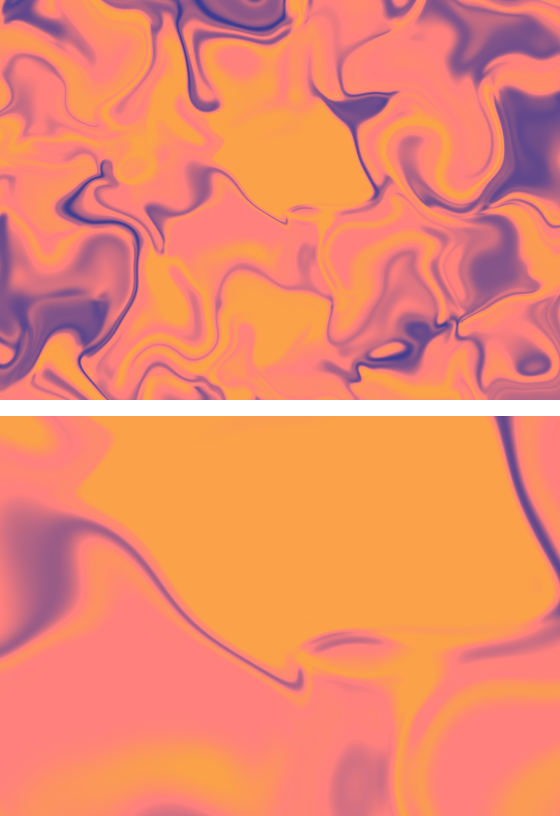
Top: the whole. Bottom: its middle third, enlarged.
Give the GLSL for this texture, as a Shadertoy shader.

```glsl
// Marbled swirls of orange and pink paint, folded into indigo creases.

const vec3 ORANGE = vec3(0.98, 0.63, 0.29);
const vec3 PINK   = vec3(1.00, 0.50, 0.49);
const vec3 INDIGO = vec3(0.25, 0.23, 0.56);

const float CELLS_PER_HEIGHT = 5.2;
const float FOLD_STRENGTH = 1.1;
const int FOLD_STEPS = 4;
const int SAMPLES_PER_AXIS = 2;

float hash(vec2 cell) {
    return fract(sin(dot(cell, vec2(127.1, 311.7))) * 43758.5453);
}

// Slope of one lattice corner, evaluated at an offset from it
float cornerSlope(vec2 cell, vec2 offset) {
    float angle = 6.2832 * hash(cell);
    return dot(vec2(cos(angle), sin(angle)), offset);
}

// Smooth gradient noise, centred on zero
float gradientNoise(vec2 p) {
    vec2 cell = floor(p);
    vec2 f = p - cell;
    vec2 fade = f * f * f * (f * (f * 6.0 - 15.0) + 10.0);
    vec2 e = vec2(1.0, 0.0);
    float low  = mix(cornerSlope(cell, f), cornerSlope(cell + e, f - e), fade.x);
    float high = mix(cornerSlope(cell + e.yx, f - e.yx),
                     cornerSlope(cell + e.xx, f - e.xx), fade.x);
    return mix(low, high, fade.y);
}

vec2 noiseVector(vec2 p) {
    return vec2(gradientNoise(p), gradientNoise(p + vec2(37.2, 17.7)));
}

// Repeated displacement stretches the plane into swirls and cusps
vec2 foldPlane(vec2 p, float strength) {
    for (int i = 0; i < FOLD_STEPS; i++) {
        vec2 shift = float(i) * vec2(11.3, 23.9);
        p += strength * noiseVector(p + shift);
    }
    return p;
}

// Pigment level in standard deviations: negative is light, positive is dark
float pigment(vec2 p) {
    float coarse = gradientNoise(p * 0.85 + vec2(51.4, 8.6));
    float fine = gradientNoise(p * 1.9 + vec2(5.8, 71.3));
    return (coarse + 0.35 * fine) / 0.235 + 0.06;
}

// Light paint runs orange to pink, dark paint pink to indigo
vec3 paintColour(float level) {
    vec3 light = mix(ORANGE, PINK, clamp((level + 1.4) / 1.5, 0.0, 1.0));
    return mix(light, INDIGO, clamp((level - 0.3) / 1.95, 0.0, 1.0));
}

vec3 marble(vec2 p) {
    return paintColour(pigment(foldPlane(p * CELLS_PER_HEIGHT, FOLD_STRENGTH)));
}

void mainImage(out vec4 fragColor, in vec2 fragCoord) {
    // Average a small grid of samples to smooth the thinnest creases
    vec3 colour = vec3(0.0);
    float count = float(SAMPLES_PER_AXIS);
    for (int y = 0; y < SAMPLES_PER_AXIS; y++) {
        for (int x = 0; x < SAMPLES_PER_AXIS; x++) {
            vec2 jitter = (vec2(x, y) + 0.5) / count - 0.5;
            colour += marble((fragCoord + jitter) / iResolution.y);
        }
    }
    fragColor = vec4(colour / (count * count), 1.0);
}
```
